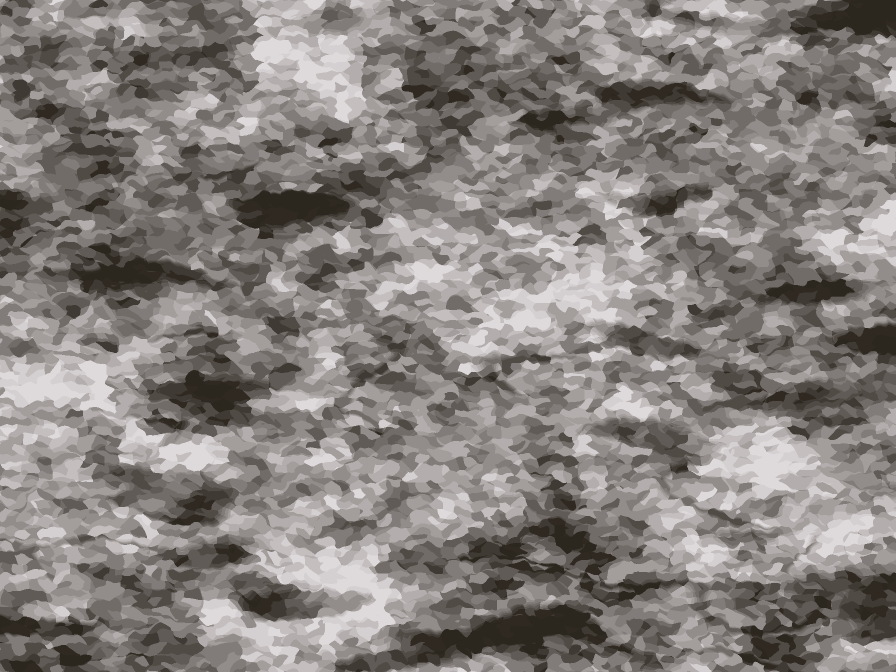
This texture is drawn by a Shadertoy shader. Its source:

```glsl
// Weathered grey rock face: flat angular flakes, pale patches and dark level cracks.

const vec3 SHADOW = vec3(0.20, 0.18, 0.15);
const vec3 PALE = vec3(0.78, 0.76, 0.76);
const float SHADOW_TONE = 0.18;
const float PALE_TONE = 0.76;
const float MEAN_TONE = 0.485;
const float TONE_STEP = 0.065;

vec3 hash3(vec2 p) {
    vec3 q = fract(p.xyx * vec3(0.1031, 0.1030, 0.0973));
    q += dot(q, q.yxz + 33.33);
    return fract((q.xxy + q.yzz) * q.zyx);
}

mat2 turn(float a) {
    float c = cos(a), s = sin(a);
    return mat2(c, -s, s, c);
}

// Layered sines that bend straight edges and level bands
vec2 bend(vec2 p, float frequency, float amount) {
    vec2 a = sin(p.yx * frequency + vec2(1.3, 4.1));
    vec2 b = sin(p.yx * frequency * 2.3 + p * frequency * 1.1 + a);
    return p + amount * (a + 0.6 * b);
}

// Blended cellular noise, 0 to 1
float softCells(vec2 p, vec2 density, float seed) {
    vec2 g = p * density;
    vec2 base = floor(g);
    float sum = 0.0, total = 0.0;
    for (int y = -1; y <= 1; y++)
    for (int x = -1; x <= 1; x++) {
        vec2 cell = base + vec2(x, y);
        vec3 h = hash3(cell + seed);
        vec2 d = g - cell - 0.1 - 0.8 * h.xy;
        float weight = exp(-6.0 * dot(d, d));
        sum += weight * h.z;
        total += weight;
    }
    return sum / total;
}

// Shard-shaped cell: xy is its centre, z its random value
vec3 flake(vec2 p, vec2 density, float seed) {
    vec2 g = p * density;
    vec2 base = floor(g);
    vec3 nearest = vec3(0.0);
    float best = 100.0;
    for (int y = -1; y <= 1; y++)
    for (int x = -1; x <= 1; x++) {
        vec2 cell = base + vec2(x, y);
        vec3 h = hash3(cell + seed);
        vec2 site = cell + 0.1 + 0.8 * h.xy;
        vec2 d = turn((h.z - 0.5) * 2.4) * (g - site) * vec2(0.7, 1.35);
        float dist = dot(d, d);
        if (dist < best) {
            best = dist;
            nearest = vec3(site / density, fract(11.0 * (h.x + h.y + h.z)));
        }
    }
    return nearest;
}

// Broad light and shade of the rock
float relief(vec2 p) {
    float shade = 0.28 * (softCells(p, vec2(3.0, 5.5), 17.0) - 0.5);
    shade += 0.30 * (softCells(p, vec2(8.0, 14.0), 43.0) - 0.5);
    shade += 0.28 * (softCells(p, vec2(18.0, 32.0), 71.0) - 0.5);
    float patches = softCells(p, vec2(6.0, 11.0), 97.0);
    shade += 0.20 * smoothstep(0.70, 0.86, patches);
    return shade + 0.03 * sin(6.28 * (p.y - 0.17));
}

// Dark lens-shaped hollows and thin wavy seams, 0 to 1
float cracks(vec2 p) {
    float hollow = smoothstep(0.73, 0.88, softCells(p, vec2(5.5, 25.0), 131.0));
    float line = abs(softCells(p, vec2(4.0, 13.0), 157.0) - 0.5);
    float gate = smoothstep(0.56, 0.70, softCells(p, vec2(7.0, 10.0), 181.0));
    float seam = gate * (1.0 - smoothstep(0.01, 0.04, line));
    return max(hollow, 0.8 * seam);
}

vec3 rock(vec2 p) {
    vec2 ragged = bend(p, 130.0, 0.0016);
    vec3 fine = flake(ragged, vec2(50.0, 74.0), 5.0);
    vec3 coarse = flake(ragged, vec2(23.0, 38.0), 29.0);

    vec2 centre = bend(fine.xy, 9.0, 0.012);
    vec2 edge = bend(mix(fine.xy, ragged, 0.55), 9.0, 0.012);
    float crack = cracks(edge);
    float grain = 0.29 * (fine.z - 0.5) + 0.21 * (coarse.z - 0.5);

    float tone = MEAN_TONE + relief(centre) + grain * (1.0 - 0.5 * crack);
    tone -= 0.29 * crack;
    tone = TONE_STEP * (floor(tone / TONE_STEP) + 0.5);
    tone = clamp(tone, 0.15, 0.85);
    return mix(SHADOW, PALE, (tone - SHADOW_TONE) / (PALE_TONE - SHADOW_TONE));
}

void mainImage(out vec4 fragColor, in vec2 fragCoord) {
    // Four samples smooth the flake edges
    vec3 color = vec3(0.0);
    for (int i = 0; i < 4; i++) {
        vec2 offset = vec2(i % 2, i / 2) * 0.5 - 0.25;
        color += rock((fragCoord + offset) / iResolution.y);
    }
    fragColor = vec4(color / 4.0, 1.0);
}
```
